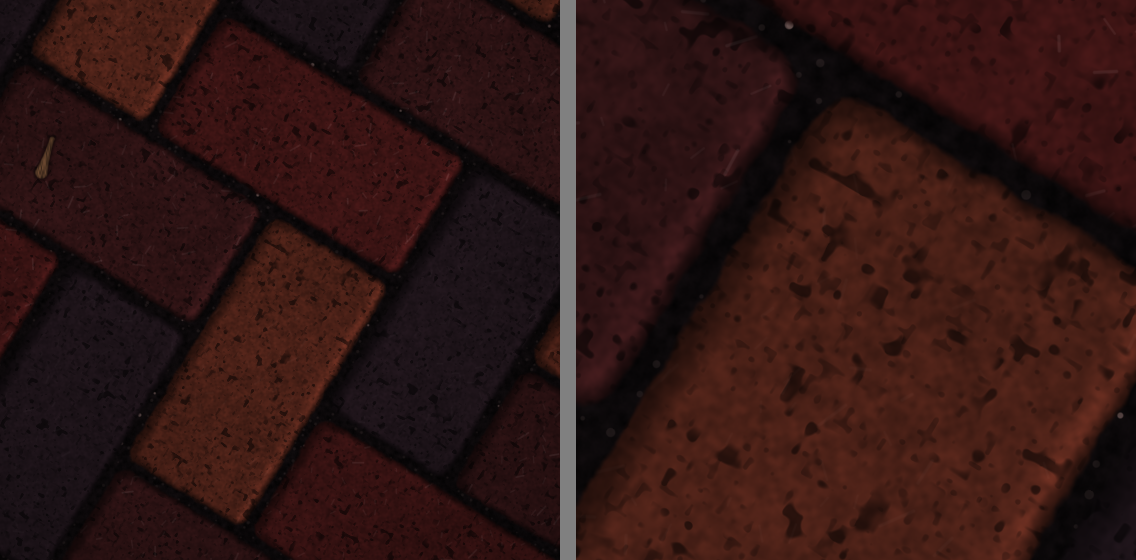
Left: the whole. Right: its middle third, enlarged.
This texture is drawn by a WebGL 1 fragment shader. Its source:

```glsl
precision highp float;
uniform vec2 u_resolution;

const float CELL = 0.2625;              // brick width plus joint, in canvas units
const float TILT = 0.548;               // clockwise rotation of the bond
const vec2 ANCHOR = vec2(0.553, 0.741); // centre of one lengthwise brick
const float JOINT = 0.033;              // half joint, in cells
const float CORNER = 0.09;
const float EDGE_WOBBLE = 0.03;
const float SHARP_EDGE = 0.045;         // shadow width on the lit side
const float SOFT_EDGE = 0.12;           // shadow width on the far side
const float RIM_STRENGTH = 0.30;
const float GRAIN_STRENGTH = 0.62;
const float PIT_STRENGTH = 0.50;
const float SCRATCH_STRENGTH = 0.06;
const float VIGNETTE = 0.40;

const vec3 RED = vec3(0.212, 0.070, 0.069);
const vec3 MAROON = vec3(0.162, 0.066, 0.070);
const vec3 ORANGE = vec3(0.268, 0.117, 0.083);
const vec3 VIOLET = vec3(0.104, 0.069, 0.089);
const vec3 GROUT = vec3(0.046, 0.033, 0.038);
const vec3 GRIT = vec3(0.26, 0.21, 0.20);
const vec3 SEED = vec3(0.40, 0.27, 0.18);

float hash(vec2 p) {
  return fract(sin(dot(p, vec2(127.1, 311.7))) * 43758.5453);
}

float noise(vec2 p) {
  vec2 i = floor(p), f = fract(p);
  f = f * f * (3.0 - 2.0 * f);
  return mix(mix(hash(i), hash(i + vec2(1.0, 0.0)), f.x),
             mix(hash(i + vec2(0.0, 1.0)), hash(i + 1.0), f.x), f.y);
}

// Each octave is turned so that the lattice does not show
float fbm(vec2 p) {
  float sum = 0.0, amp = 0.5;
  for (int i = 0; i < 4; i++) {
    sum += amp * noise(p);
    p = mat2(1.6, 1.2, -1.2, 1.6) * p + 17.3;
    amp *= 0.5;
  }
  return sum;
}

float segment(vec2 p, vec2 a, vec2 b) {
  vec2 ab = b - a;
  return length(p - a - ab * clamp(dot(p - a, ab) / dot(ab, ab), 0.0, 1.0));
}

float roundBox(vec2 p, vec2 halfSize, float r) {
  vec2 q = abs(p) - halfSize + r;
  return length(max(q, 0.0)) + min(max(q.x, q.y), 0.0) - r;
}

// Scattered round grains, one at most per grid cell
float dots(vec2 p, float density, float radius, float blur) {
  vec2 id = floor(p);
  vec2 centre = 0.25 + 0.5 * vec2(hash(id + 3.1), hash(id + 7.7));
  float r = radius * (0.5 + hash(id + 5.3));
  float d = length(fract(p) - centre);
  return step(hash(id), density) * (1.0 - smoothstep(r - blur, r + blur, d));
}

// Short strokes at random angles
float scratches(vec2 p, float density, float blur) {
  vec2 id = floor(p);
  float angle = 0.4 + 1.8 * hash(id + 2.9);
  vec2 arm = vec2(cos(angle), sin(angle)) * (0.1 + 0.25 * hash(id + 8.3));
  float d = segment(fract(p) - 0.5, -arm, arm);
  return step(hash(id + 4.7), density) * (1.0 - smoothstep(0.01, 0.03 + blur, d));
}

void main() {
  vec2 uv = gl_FragCoord.xy / u_resolution;
  float pixel = 1.0 / u_resolution.y;
  float c = cos(TILT), s = sin(TILT);
  vec2 q = uv - ANCHOR;
  vec2 p = vec2(c * q.x - s * q.y, s * q.x + c * q.y) / CELL + vec2(1.0, 0.5);

  // Herringbone: the diagonal phase selects direction and half of the brick
  vec2 cell = floor(p);
  float phase = mod(cell.x - cell.y, 4.0);
  bool across = phase < 1.5;
  vec2 brick = cell;
  if (across) brick.x -= step(0.5, phase);
  else brick.y -= 1.0 - step(2.5, phase);
  vec2 extent = across ? vec2(1.0, 0.5) : vec2(0.5, 1.0);
  vec2 local = p - brick - extent;

  // Colours alternate along each diagonal row
  float row = floor((brick.x + brick.y + (across ? 0.0 : 1.0)) * 0.5 + 0.25);
  float odd = mod(row, 2.0);
  vec3 base = across ? mix(RED, MAROON, odd) : mix(ORANGE, VIOLET, odd);
  float violet = across ? 0.0 : odd;
  base *= 0.94 + 0.12 * hash(brick + 0.5);

  // Worn face: blotches, grain, irregular pits and scratches
  float blotch = fbm(uv * 9.0 + brick * 3.7);
  float grain = fbm(p * 24.0);
  float speckle = noise(p * 62.0 + 5.0);
  vec3 face = base * (0.62 + 0.26 * blotch + GRAIN_STRENGTH * (0.6 * grain + 0.4 * speckle));
  float pits = smoothstep(0.70, 0.86, noise(p * 33.0 + 2.0 * blotch))
             * smoothstep(0.30, 0.60, noise(p * 11.0 + 31.0));
  pits += 0.5 * smoothstep(0.72, 0.90, noise(p.yx * 51.0 + 8.0));
  face *= 1.0 - PIT_STRENGTH * min(pits, 1.0);
  float marks = scratches(p * 8.1, 0.24, pixel * 31.0)
              + 0.7 * scratches(uv * 53.0 + 9.0, 0.18, pixel * 53.0);
  face += SCRATCH_STRENGTH * marks * (across ? 1.0 : 0.3) * (0.4 + blotch);

  // Rounded edges: sharp and warm on the right, long shadow on the left
  float d = roundBox(local, extent - JOINT, CORNER);
  d += EDGE_WOBBLE * (fbm(uv * 60.0) - 0.47);
  float rim = exp(-pow((extent.x - local.x - 0.078) / 0.035, 2.0));
  face *= 1.0 + RIM_STRENGTH * rim * (1.0 - 0.7 * violet);
  float farSide = 1.0 - smoothstep(0.05, 0.25, local.x + extent.x);
  float shade = mix(SHARP_EDGE, SOFT_EDGE, farSide);
  face *= mix(0.50, 1.0, smoothstep(0.0, shade, -d));

  // Joint filled with dark soil and a few pale grains
  vec3 joint = GROUT * (0.1 + 1.6 * fbm(uv * 130.0));
  joint += GRIT * 0.25 * dots(p * 27.0 + 4.0, 0.16, 0.20, pixel * 100.0);
  joint += GRIT * dots(p * 13.0 + 2.0, 0.05, 0.11, pixel * 50.0);
  float aa = pixel / CELL;
  vec3 color = mix(face, joint, smoothstep(-aa - 0.006, aa + 0.006, d));

  // Fallen winged seed
  vec2 tip = vec2(0.093, 0.752), bulb = vec2(0.074, 0.692), axis = bulb - tip;
  float along = clamp(dot(uv - tip, axis) / dot(axis, axis), 0.0, 1.0);
  float wing = segment(uv, tip, bulb) - mix(0.004, 0.011, along * along);
  vec3 husk = SEED * (0.55 + 0.6 * noise(uv * vec2(420.0, 120.0)));
  husk *= mix(1.0, 0.7, smoothstep(-0.006, 0.0, wing));
  color *= 1.0 - 0.4 * (1.0 - smoothstep(0.0, 0.007, wing));
  color = mix(color, husk, 1.0 - smoothstep(-pixel, pixel, wing));

  vec2 away = uv - vec2(0.44, 0.55);
  color *= 1.07 - VIGNETTE * dot(away, away);
  gl_FragColor = vec4(color, 1.0);
}
```
